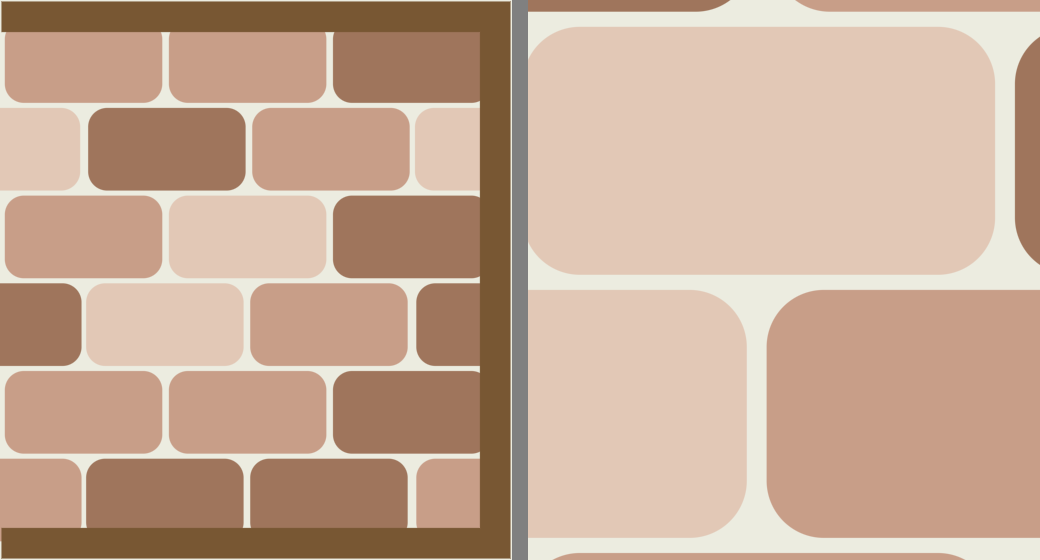
Left: the whole. Right: its middle third, enlarged.
Write a Shadertoy shader that draws this pattern.

```glsl
// Rounded bricks in running bond, in three clay tones, framed on the top, right and bottom.
// All lengths are fractions of the canvas height.
#define PITCH vec2(0.2930, 0.1566)
#define HALF_BRICK vec2(0.1406, 0.0738)
#define CORNER 0.034
#define FIRST_BRICK vec2(0.1492, 0.1099)
#define ODD_ROW_X 0.0026
#define FRAME_WIDTH 0.0547
#define MARGIN 0.0026
#define MORTAR vec3(0.925, 0.925, 0.88)
#define FRAME_COLOUR vec3(0.47, 0.34, 0.20)
#define CLAY_MID vec3(0.785, 0.62, 0.535)
#define CLAY_DARK vec3(0.622, 0.46, 0.36)
#define CLAY_PALE vec3(0.885, 0.785, 0.715)

float roundedBox(vec2 p, vec2 halfSize, float radius) {
    vec2 q = abs(p) - halfSize + radius;
    return length(max(q, 0.0)) + min(max(q.x, q.y), 0.0) - radius;
}

// Coverage of a shape with signed distance d
float fill(float d, float pixel) {
    return 1.0 - smoothstep(-0.8 * pixel, 0.8 * pixel, d);
}

// Tones recur every three bricks: 0 mid, 1 dark, 2 pale
int toneIndex(int row, int col) {
    int c = (col + 3) % 3;
    if (row % 2 == 0) return c == 2 ? 1 : (row == 2 && c == 1 ? 2 : 0);
    if (row == 1) return 2 - c;
    return row == 3 ? (c + 1) % 3 : min(c, 1);
}

vec3 clay(int tone) {
    return tone == 0 ? CLAY_MID : (tone == 1 ? CLAY_DARK : CLAY_PALE);
}

// Slightly uneven joints in the odd rows
float jointDrift(float row, float col) {
    float wave = cos(2.0944 * col);
    return row < 2.0 ? 0.0016 * (1.0 - wave) : 0.0024 * wave;
}

void mainImage(out vec4 fragColor, in vec2 fragCoord) {
    float pixel = 1.0 / iResolution.y;
    float canvasWidth = iResolution.x * pixel;
    vec2 p = vec2(fragCoord.x * pixel, 1.0 - fragCoord.y * pixel);

    // Brick cell, rows counted from the top
    float row = floor((p.y - FIRST_BRICK.y) / PITCH.y + 0.5);
    bool oddRow = mod(row, 2.0) > 0.5;
    vec2 start = vec2(oddRow ? ODD_ROW_X : FIRST_BRICK.x, FIRST_BRICK.y);
    float col = floor((p.x - start.x) / PITCH.x + 0.5);
    vec2 centre = start + vec2(col, row) * PITCH;
    if (oddRow) centre.x += jointDrift(row, col);

    // Bricks over mortar, kept inside the frame
    float edge = min(min(p.y, 1.0 - p.y), canvasWidth - p.x);
    float brick = fill(roundedBox(p - centre, HALF_BRICK, CORNER), pixel);
    brick *= step(MARGIN + 0.5 * FRAME_WIDTH, edge);
    vec3 colour = mix(MORTAR, clay(toneIndex(int(row), int(col))), brick);

    // Three-sided frame with a thin pale margin
    float band = abs(edge - MARGIN - 0.5 * FRAME_WIDTH) - 0.5 * FRAME_WIDTH;
    colour = mix(colour, FRAME_COLOUR, fill(max(band, MARGIN - p.x), pixel));

    fragColor = vec4(colour, 1.0);
}
```
